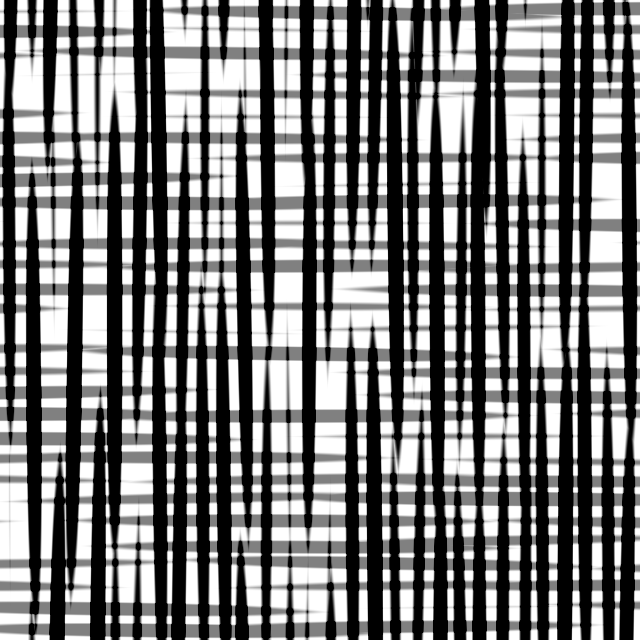
Write a Shadertoy shader that draws this pattern.

```glsl
const vec2 STREAK_GRID = vec2(30.0, 1.7);   // streaks across and along the canvas
const float HALF_WIDTH = 0.46;              // in cells, across the streak
const float HALF_LENGTH = 0.85;             // in cells, along the streak
const float WEFT_DARKNESS = 0.5;
const vec3 PAPER = vec3(1.0);
const vec3 INK = vec3(0.0);

// Four random values in 0..1 for one cell
vec4 hash4(vec3 cell) {
    vec4 p = fract(cell.xyzx * vec4(0.1031, 0.1030, 0.0973, 0.1099));
    p += dot(p, p.wzxy + 33.33);
    return fract((p.xxyz + p.yzzw) * p.zywx);
}

// Raw strength of one spindle: strong in the middle, tapering to both tips
float spindle(vec2 offset, float slant, float strength) {
    float t = offset.y / HALF_LENGTH;
    float d = (offset.x - slant * t) / HALF_WIDTH;
    float envelope = max(0.0, 1.0 - t * t);
    float ridge = max(0.0, 1.0 - abs(d));
    return strength * envelope * envelope * ridge;
}

// Layer of long spindles running along y, as coverage 0..1
float streaks(vec2 uv, float seed, vec2 strengthRange) {
    vec2 p = uv * STREAK_GRID;
    float field = 0.0;
    for (int i = -1; i <= 1; i++) {
        float column = floor(p.x) + float(i);
        float y = p.y + 8.0 * hash4(vec3(column, 71.0, seed)).x;
        for (int j = -1; j <= 1; j++) {
            vec2 cell = vec2(column, floor(y) + float(j));
            vec4 rnd = hash4(vec3(cell, seed));
            vec2 centre = cell + 0.5 + (rnd.xy - 0.5) * vec2(0.3, 0.6);
            float slant = (rnd.z - 0.5) * 0.6;
            float strength = mix(strengthRange.x, strengthRange.y, rnd.w);
            field = max(field, spindle(vec2(p.x, y) - centre, slant, strength));
        }
    }
    // Weak ridges stay blurred, strong ones get crisp edges
    return smoothstep(0.24, 0.46, field);
}

void mainImage(out vec4 fragColor, in vec2 fragCoord) {
    vec2 uv = fragCoord / iResolution.y;
    float warp = streaks(uv, 13.0, vec2(0.2, 1.65));
    float weft = WEFT_DARKNESS * streaks(uv.yx, 47.0, vec2(0.3, 1.25));

    // Crossings darken more than the plain sum, leaving dark knots
    float darkness = min(1.0, warp + weft + 2.0 * warp * weft);
    fragColor = vec4(mix(PAPER, INK, darkness), 1.0);
}
```
